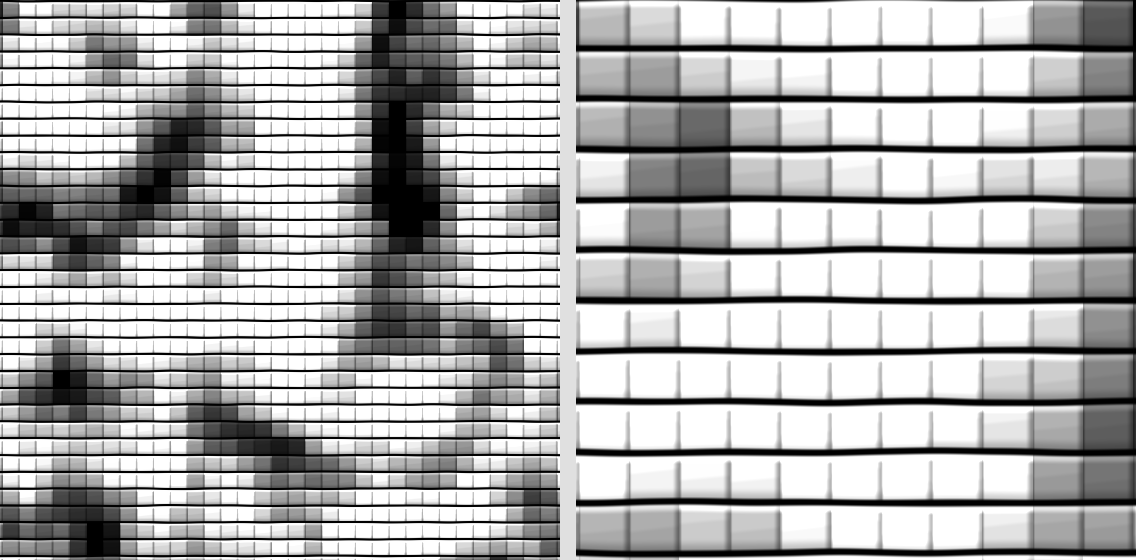
Left: the whole. Right: its middle third, enlarged.
Give the GLSL for this pattern, as a Shadertoy shader.

```glsl
// Grid of small bevelled tiles in grey, each holding one tone of a cloudy field.
// The tone is fractal gradient noise sampled at the tile centre; every tile then
// gets a black gap below, a soft seam at its side and a light upper rim.

const float TILES = 33.3;                 // tiles across the canvas height
const vec2  GRID_SHIFT = vec2(0.5, 0.41); // grid offset from the canvas centre
const float CLOUD_SCALE = 0.15;           // cloud features per tile
const vec2  CLOUD_SEED = vec2(41.3, 17.8);
const int   CLOUD_OCTAVES = 3;
const float TONE_MEAN = 0.86;
const float TONE_GAIN = 1.65;
const float TONE_MAX = 1.22;              // above one, so bright tiles wash out
const float GAP_HALF = 0.065;             // half height of the black gaps
const float GAP_SOFT = 0.035;
const float GAP_WOBBLE = 0.05;
const float SEAM_WIDTH = 0.15;
const float SEAM_DEPTH = 0.40;
const float RIM_HEIGHT = 0.24;
const float RIM_GAIN = 0.32;
const float SHADE_DEPTH = 0.22;           // darkening towards the lower edge
const float STEP_DEPTH = 0.06;            // faint tone step inside a tile

float hash(vec2 p) {
    vec3 q = fract(p.xyx * vec3(0.1031, 0.1030, 0.0973));
    q += dot(q, q.yzx + 33.33);
    return fract((q.x + q.y) * q.z);
}

vec2 gradient(vec2 node) {
    float angle = 6.28319 * hash(node);
    return vec2(cos(angle), sin(angle));
}

float gradientNoise(vec2 p) {
    vec2 i = floor(p), f = p - i;
    vec2 u = f * f * f * (f * (f * 6.0 - 15.0) + 10.0);
    vec2 e = vec2(1.0, 0.0);
    float low  = mix(dot(gradient(i), f), dot(gradient(i + e), f - e), u.x);
    float high = mix(dot(gradient(i + e.yx), f - e.yx),
                     dot(gradient(i + 1.0), f - 1.0), u.x);
    return mix(low, high, u.y);
}

float cloud(vec2 p) {
    float sum = 0.0, amplitude = 1.0;
    for (int k = 0; k < CLOUD_OCTAVES; k++) {
        sum += amplitude * gradientNoise(p);
        p = mat2(1.6, 1.2, -1.2, 1.6) * p + 7.7;
        amplitude *= 0.45;
    }
    return sum;
}

void mainImage(out vec4 fragColor, in vec2 fragCoord) {
    vec2 uv = (fragCoord - 0.5 * iResolution.xy) / iResolution.y;
    vec2 grid = uv * TILES + GRID_SHIFT;
    float pixel = TILES / iResolution.y;

    // Slightly uneven rows
    grid.y += GAP_WOBBLE * gradientNoise(grid * vec2(0.45, 1.0) + 90.5);
    vec2 tile = floor(grid);
    vec2 local = grid - tile;

    // One tone per tile
    float tone = TONE_MEAN + TONE_GAIN * cloud((tile + 0.5) * CLOUD_SCALE + CLOUD_SEED);
    tone = clamp(tone, 0.0, TONE_MAX);

    // Faint tilted step across the face
    float stepHeight = mix(0.35, 0.65, hash(tile + 211.0)) + 0.1 * (local.x - 0.5);
    tone *= 1.0 + STEP_DEPTH * (smoothstep(-0.05, 0.05, local.y - stepHeight) - 0.5);

    // Bevel: light rim on top, shade below, seam on the sides
    float rim = smoothstep(1.0 - RIM_HEIGHT, 1.0 - 0.45 * RIM_HEIGHT, local.y);
    float shade = 1.0 - smoothstep(GAP_HALF, 0.3, local.y);
    float rightSide = smoothstep(1.0 - SEAM_WIDTH, 1.0, local.x);
    float leftSide = 1.0 - smoothstep(0.0, max(0.4 * SEAM_WIDTH, pixel), local.x);
    float seam = max(rightSide, leftSide) * (1.0 - 0.6 * rim);
    tone *= (1.0 + RIM_GAIN * rim) * (1.0 - SHADE_DEPTH * shade) * (1.0 - SEAM_DEPTH * seam);

    // Black gap between rows
    float gapDistance = min(local.y, 1.0 - local.y) - GAP_HALF;
    float soft = max(GAP_SOFT, 0.6 * pixel);
    tone = clamp(tone, 0.0, 1.0) * smoothstep(-soft, soft, gapDistance);

    fragColor = vec4(vec3(tone), 1.0);
}
```
